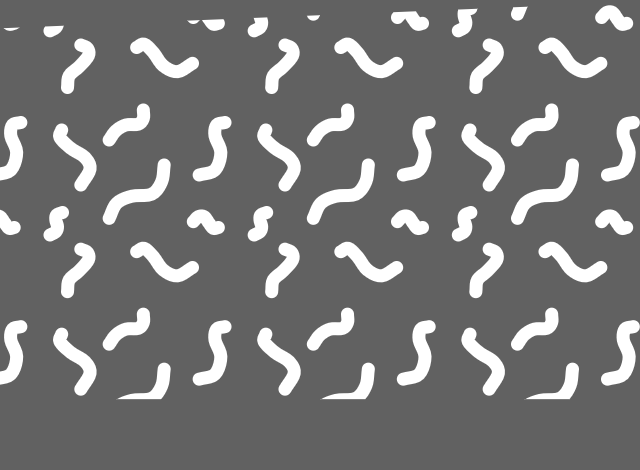
This pattern is drawn by a Shadertoy shader. Its source:

```glsl
// White round-capped squiggles scattered on grey, tiled on a square grid.
// Each squiggle is a Catmull-Rom spline measured as a chain of short segments;
// the tiling is cut by a slanted edge on top and a level edge below.

const float GRID = 564.0;            // design units per canvas height, y down
const float TILE = 245.0;            // repeat distance
const float RADIUS = 7.8;            // half the stroke width
const float REACH = 70.0;            // beyond this a squiggle is far away
const int STEPS = 5;                 // segments per spline span
const vec3 GREY = vec3(0.38);
const vec3 WHITE = vec3(1.0);

float segmentDistance(vec2 p, vec2 a, vec2 b) {
    vec2 ab = b - a, ap = p - a;
    return length(ap - ab * clamp(dot(ap, ab) / dot(ab, ab), 0.0, 1.0));
}

vec2 catmullRom(vec2 a, vec2 b, vec2 c, vec2 d, float t) {
    return b + 0.5 * t * (c - a + t * (2.0 * a - 5.0 * b + 4.0 * c - d
             + t * (3.0 * (b - c) + d - a)));
}

// Distance to the nearest tiled copy of a curve through six points
float squiggle(vec2 p, vec2 a, vec2 b, vec2 c, vec2 d, vec2 e, vec2 f) {
    vec2 middle = 0.5 * (a + f);
    vec2 q = p - middle;
    q -= TILE * floor(q / TILE + 0.5);
    if (length(q) > REACH) return REACH;
    q += middle;

    vec2 knots[8] = vec2[8](2.0 * a - b, a, b, c, d, e, f, 2.0 * f - e);
    float dist = REACH;
    vec2 last = a;
    for (int i = 0; i < 5; i++) {
        for (int j = 1; j <= STEPS; j++) {
            vec2 next = catmullRom(knots[i], knots[i + 1], knots[i + 2],
                                   knots[i + 3], float(j) / float(STEPS));
            dist = min(dist, segmentDistance(q, last, next));
            last = next;
        }
    }
    return dist - RADIUS;
}

// The eight squiggles of one tile
float squiggleTile(vec2 p) {
    // short hook and long wave
    float d = squiggle(p, vec2(97, 54), vec2(105, 58), vec2(106, 67),
                          vec2(95, 80), vec2(83, 91), vec2(81, 105));
    d = min(d, squiggle(p, vec2(164, 57), vec2(173, 53), vec2(184, 63),
                           vec2(196, 79), vec2(213, 86), vec2(231, 76)));
    // rising hook and left-hand S
    d = min(d, squiggle(p, vec2(172, 132), vec2(172, 142), vec2(166, 149),
                           vec2(151, 150), vec2(139, 157), vec2(131, 168)));
    d = min(d, squiggle(p, vec2(74, 156), vec2(72, 165), vec2(85, 178),
                           vec2(102, 189), vec2(108, 203), vec2(97, 222)));
    // wide S and upright S
    d = min(d, squiggle(p, vec2(197, 198), vec2(194, 218), vec2(182, 233),
                           vec2(158, 235.5), vec2(140, 244), vec2(131, 262)));
    d = min(d, squiggle(p, vec2(270, 147), vec2(260, 150), vec2(258, 163),
                           vec2(265, 183), vec2(258, 204), vec2(239, 210)));
    // two small curls
    d = min(d, squiggle(p, vec2(232, 266), vec2(238, 260), vec2(245, 260),
                           vec2(251, 268), vec2(256, 274), vec2(262, 273)));
    d = min(d, squiggle(p, vec2(75, 255), vec2(68, 258), vec2(67, 264),
                           vec2(69, 272), vec2(67, 278), vec2(60, 282)));
    return d;
}

// Signed distance to the printed band, negative inside
float bandDistance(vec2 p) {
    float topEdge = 34.0 - 0.041 * p.x;
    float bottomEdge = 479.0;
    return max(topEdge - p.y, p.y - bottomEdge);
}

void mainImage(out vec4 fragColor, in vec2 fragCoord) {
    float pixel = GRID / iResolution.y;
    vec2 p = vec2(fragCoord.x, iResolution.y - fragCoord.y) * pixel;
    float dist = max(squiggleTile(p), bandDistance(p));
    float ink = clamp(0.5 - dist / pixel, 0.0, 1.0);
    fragColor = vec4(mix(GREY, WHITE, ink), 1.0);
}
```
